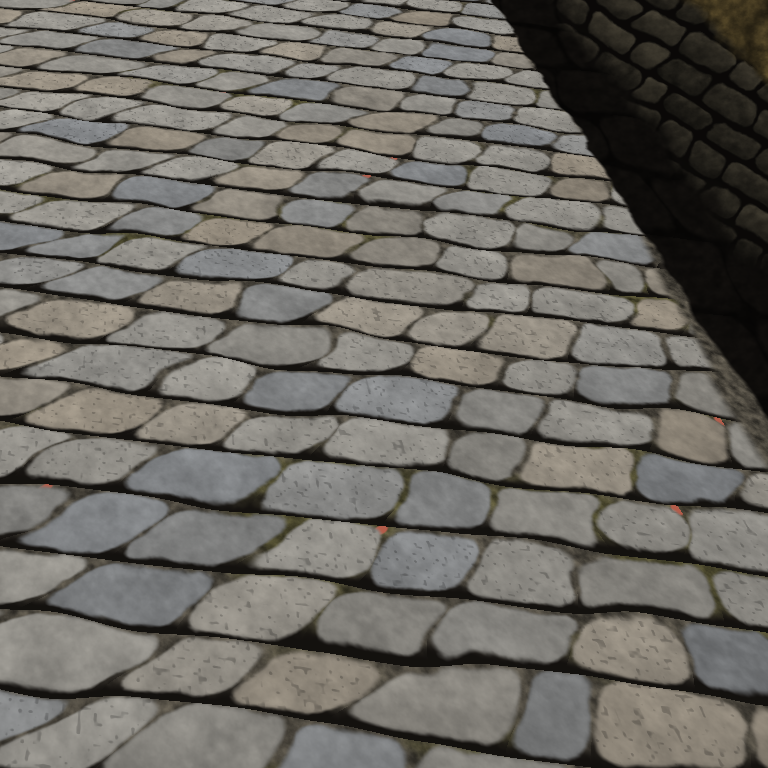
Reproduce this texture procedurally as a Shadertoy shader.

```glsl
// Sunlit cobbled road receding uphill beside a dark stone ditch.

// Perspective: depth grows down the canvas, rows tilt slightly to the right
const float HORIZON = 0.67;
const float ROW_TILT = 0.12;
const float VANISH_X = 0.18;
const float ROW_SIZE = 0.041;
const float STONE_WIDTH = 0.106;

// Bands across the road, measured in perspective units
const float ROAD_EDGE = 0.706;
const float DITCH_WALL = 0.84;
const float EARTH_BANK = 1.14;

// Stone shape, in units of one row
const float ASPECT = 1.6;
const float CORNER = 0.29;
const float JOINT_JITTER = 0.42;
const float ROUGHNESS = 0.13;
const float WOBBLE = 0.26;

// Ditch cobbles: length and height on the canvas, and their direction
const vec2 COBBLE_SIZE = vec2(0.062, 0.039);
const vec2 COBBLE_DIR = vec2(0.86, -0.51);

const vec3 COOL_STONE = vec3(0.505, 0.515, 0.525);
const vec3 GREY_STONE = vec3(0.565, 0.555, 0.53);
const vec3 WARM_STONE = vec3(0.575, 0.54, 0.485);
const vec3 SHADOW = vec3(0.075, 0.065, 0.055);
const vec3 SOIL = vec3(0.33, 0.31, 0.27);
const vec3 MOSS = vec3(0.30, 0.29, 0.14);
const vec3 BRICK = vec3(0.70, 0.36, 0.29);
const vec3 WET_STONE = vec3(0.20, 0.185, 0.15);
const vec3 BANK = vec3(0.25, 0.21, 0.12);

struct Stone { float edge; vec2 local; vec2 id; };

float hash(vec2 p) {
    vec3 q = fract(p.xyx * 0.1031);
    q += dot(q, q.yzx + 33.33);
    return fract((q.x + q.y) * q.z);
}

float noise(vec2 p) {
    vec2 i = floor(p), f = fract(p);
    f = f * f * (3.0 - 2.0 * f);
    return mix(mix(hash(i), hash(i + vec2(1, 0)), f.x),
               mix(hash(i + vec2(0, 1)), hash(i + vec2(1, 1)), f.x), f.y);
}

float fbm(vec2 p) {
    float sum = 0.0, gain = 0.5;
    for (int i = 0; i < 4; i++) {
        sum += gain * noise(p);
        p = mat2(1.6, 1.2, -1.2, 1.6) * p + 7.3;
        gain *= 0.5;
    }
    return sum / 0.9375;
}

float joint(float i, float row) {
    return i + JOINT_JITTER * (hash(vec2(i + 60.0, row + 17.0)) - 0.5);
}

// Rows of rounded, leaning blocks with uneven widths
Stone layStones(vec2 g, float lean) {
    g += WOBBLE * (vec2(noise(g * 1.4), noise(g * 1.4 + 40.0)) - 0.5);
    float row = floor(g.y), f = g.y - row;
    float x = g.x + 5.0 * hash(vec2(row, 3.0)) - lean * (f - 0.5);
    float i = floor(x);
    if (x < joint(i, row)) i -= 1.0;
    else if (x > joint(i + 1.0, row)) i += 1.0;
    float a = joint(i, row), b = joint(i + 1.0, row);
    vec2 id = vec2(i, row);
    vec2 q = vec2((x - 0.5 * (a + b)) * ASPECT, f - 0.5);
    vec2 size = vec2(0.5 * (b - a) * ASPECT - 0.035, 0.468 - 0.05 * hash(id + 9.0));
    vec2 d = abs(q - vec2(0.0, 0.03)) - size + CORNER;
    float edge = length(max(d, 0.0)) + min(max(d.x, d.y), 0.0) - CORNER;
    edge += ROUGHNESS * (fbm(g * vec2(4.5, 3.5)) - 0.5);
    return Stone(edge, q, id);
}

vec3 roadColor(vec2 g, vec2 p, float across, float aa) {
    Stone s = layStones(g, mix(0.75, 0.15, p.x));
    float tint = hash(s.id + 21.0), tone = hash(s.id + 53.0);
    float grain = fbm(g * vec2(13.0, 8.0));
    float patches = fbm(g * vec2(3.2, 2.2) + s.id * 3.7);

    // Worn stone faces with faint pits and softly darker rims
    vec3 face = mix(COOL_STONE, GREY_STONE, smoothstep(0.0, 0.45, tint));
    face = mix(face, WARM_STONE, smoothstep(0.7, 1.0, tint));
    face *= 0.97 + 0.13 * (tone - 0.5) + 0.2 * (grain - 0.5) + 0.24 * (patches - 0.5);
    face *= 1.0 + 0.06 * s.local.y + 0.06 * (p.y - 0.4) + 0.07 * (0.5 - p.x);
    float pits = smoothstep(0.72, 0.95, noise(g * vec2(25.0, 17.0)));
    face *= 1.0 - 0.2 * pits * step(0.6, tone);
    face *= 1.0 - 0.12 * smoothstep(-0.07, 0.0, s.edge);

    // Joints: shadow under the near side, soil and moss elsewhere
    float sunny = smoothstep(-0.42, -0.12, s.local.y + 0.3 * (patches - 0.5));
    vec3 gap = mix(SHADOW, SOIL * (0.4 + grain), sunny);
    float mossy = smoothstep(0.55, 0.75, fbm(g * 0.8 + 11.0));
    gap = mix(gap, MOSS * (0.5 + grain), 0.6 * mossy * sunny);
    vec2 chip = s.local - vec2(0.55, 0.43);
    float red = step(0.965, hash(s.id + 87.0)) * smoothstep(0.11, 0.07, length(chip));
    gap = mix(gap, BRICK, red);
    vec3 col = mix(gap, face, smoothstep(aa, -aa, s.edge));

    // Gravel verge along the ditch
    float verge = ROAD_EDGE - 0.03 * smoothstep(0.8, 0.5, p.y) + 0.02 * (tone - 0.5);
    return mix(col, SOIL * (0.3 + 1.1 * grain), smoothstep(verge - 0.008, verge + 0.008, across));
}

vec3 ditchColor(vec2 g, vec2 p, float across) {
    float grain = fbm(p * vec2(90.0, 110.0));
    Stone slab = layStones(g * vec2(0.9, 0.42) + 31.0, 0.2);
    vec2 turned = vec2(dot(p, COBBLE_DIR), dot(p, vec2(-COBBLE_DIR.y, COBBLE_DIR.x)));
    Stone cobble = layStones(turned / COBBLE_SIZE + 73.0, 0.1);
    float aa = 0.03 + 0.6 / (COBBLE_SIZE.y * iResolution.y);

    // Wet slabs in the channel, then a bank of small round cobbles
    vec3 channel = SHADOW * mix(0.35, 0.72, smoothstep(0.06, -0.06, slab.edge)) * (0.6 + 0.8 * grain);
    vec3 face = WET_STONE * (0.3 + 0.4 * hash(cobble.id) + 0.7 * grain);
    face *= 0.85 + 0.6 * cobble.local.y;
    face *= smoothstep(0.58, 0.72, p.y);
    vec3 wall = mix(SHADOW * 0.5, face, smoothstep(aa, -aa, cobble.edge + 0.04));
    vec3 bank = BANK * (0.1 + 1.6 * fbm(p * vec2(34.0, 22.0)) * (0.4 + grain));
    float ragged = 0.08 * (fbm(p * 30.0) - 0.5);
    vec3 col = mix(channel, wall, smoothstep(-0.03, 0.04, across - DITCH_WALL + ragged));
    return mix(col, bank, smoothstep(-0.02, 0.03, across - EARTH_BANK + ragged));
}

void mainImage(out vec4 fragColor, in vec2 fragCoord) {
    vec2 p = fragCoord / iResolution.xy;
    float depth = 1.0 - p.y + HORIZON - ROW_TILT * (p.x - 0.5);
    float across = (p.x - VANISH_X) / depth;
    vec2 ground = vec2(across / STONE_WIDTH, 1.0 / (ROW_SIZE * depth));
    float aa = 0.03 + 0.55 / (ROW_SIZE * depth * depth * iResolution.y);

    // Ragged kerb separates the road from the ditch
    float kerb = ROAD_EDGE + 0.022 * (fbm(vec2(ground.y * 1.4, 5.0)) - 0.5);
    float inDitch = smoothstep(-0.004, 0.004, across - kerb);
    vec3 col = mix(roadColor(ground, p, across, aa), ditchColor(ground, p, across), inDitch);
    fragColor = vec4(clamp(col, 0.0, 1.0), 1.0);
}
```
